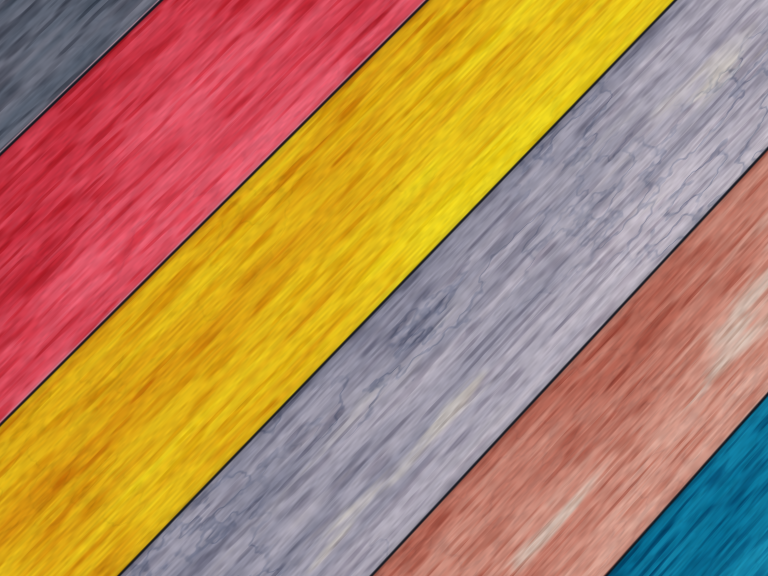
Write a Shadertoy shader that draws this texture.

```glsl
const vec3 DEEP[6] = vec3[6](
    vec3(0.25, 0.30, 0.36), vec3(0.72, 0.15, 0.21), vec3(0.81, 0.56, 0.07),
    vec3(0.51, 0.51, 0.58), vec3(0.68, 0.38, 0.32), vec3(0.01, 0.38, 0.52));
const vec3 PALE[6] = vec3[6](
    vec3(0.47, 0.47, 0.52), vec3(0.89, 0.38, 0.45), vec3(0.91, 0.82, 0.13),
    vec3(0.75, 0.72, 0.76), vec3(0.83, 0.63, 0.57), vec3(0.12, 0.57, 0.70));
const vec3 SEAM_DARK = vec3(0.07, 0.08, 0.11);
const vec3 SEAM_LIGHT = vec3(0.83, 0.62, 0.68);
const vec3 BARE_WOOD = vec3(0.82, 0.79, 0.75);
const float BOARD_WIDTH = 0.34;

float hash(vec2 p) {
    return fract(sin(dot(p, vec2(127.1, 311.7))) * 43758.5);
}

float noise(vec2 p) {
    vec2 i = floor(p);
    vec2 f = fract(p);
    f = f * f * (3.0 - 2.0 * f);
    return mix(mix(hash(i), hash(i + vec2(1, 0)), f.x),
               mix(hash(i + vec2(0, 1)), hash(i + vec2(1, 1)), f.x), f.y);
}

float fbm(vec2 p) {
    float sum = 0.0;
    float amp = 0.533;
    for (int i = 0; i < 4; i++) {
        sum += amp * noise(p);
        p = p * 2.03 + 7.3;
        amp *= 0.5;
    }
    return sum;
}

// Board coordinate (x) and local board width (y); boards fan out and narrow rightward
vec2 boardCoord(vec2 p) {
    float start = mix(-0.764, 0.281, p.y);
    float spacing = mix(0.516, 0.477, p.y);
    float narrowing = 0.0155;
    float root = sqrt(max(spacing * spacing - 4.0 * narrowing * (p.x - start), 0.001));
    return vec2((spacing - root) / (2.0 * narrowing), root * 0.7);
}

// Soft line of given half width around zero
float line(float d, float halfWidth, float px) {
    return 1.0 - smoothstep(halfWidth - px, halfWidth + px, abs(d));
}

// Painted tone: paler toward one edge and the far end, with worn patches
vec3 paint(vec2 g, int index, float across, float along) {
    float tone = 0.5 + 0.5 * (across - 0.5) + 0.25 * (along - 0.85);
    tone += 1.1 * (fbm(g * vec2(2.5, 12.0)) - 0.5);
    tone += 0.5 * (noise(g * vec2(7.0, 90.0)) - 0.5);
    return mix(DEEP[index], PALE[index], clamp(tone, 0.0, 1.0));
}

// Dark, broken fibres running along the board
float fibres(vec2 g) {
    g.y += 0.006 * noise(g * vec2(4.0, 9.0));
    float coarse = smoothstep(0.48, 0.85, noise(g * vec2(15.0, 135.0)));
    float fine = smoothstep(0.4, 0.9, noise(g * vec2(26.0, 210.0) + 31.0));
    float patches = mix(0.45, 1.0, fbm(g * vec2(4.0, 14.0) + 5.0));
    return (0.75 * coarse + 0.35 * fine) * patches;
}

// Thin winding cracks in the paint
float cracks(vec2 g) {
    float ridge = 1.0 - smoothstep(0.0, 0.06, abs(fbm(g * vec2(13.0, 28.0)) - 0.5));
    return ridge * smoothstep(0.4, 0.65, noise(g * vec2(4.0, 9.0) + 3.0));
}

void mainImage(out vec4 fragColor, in vec2 fragCoord) {
    vec2 p = fragCoord / iResolution.y;
    float px = 1.0 / iResolution.y;

    vec2 board = boardCoord(p);
    float id = floor(board.x);
    float across = board.x - id;
    float along = (p.x + p.y) * 0.707;
    int index = clamp(int(id) + 1, 0, 5);
    vec2 grain = vec2(along + 17.0 * id, board.x * BOARD_WIDTH);

    // Paint and wear
    vec3 color = paint(grain, index, across, along);
    float worn = (index == 3 || index == 4) ? 1.0 : 0.0;
    float middle = smoothstep(0.15, 0.5, across) * smoothstep(1.0, 0.65, across);
    float flakes = smoothstep(0.54, 0.76, fbm(grain * vec2(4.0, 24.0) + 11.0));
    color = mix(color, BARE_WOOD, 0.7 * worn * middle * flakes);
    float crackAmount = index == 3 ? 0.35 : 0.08;
    color = mix(color, color * vec3(0.55, 0.62, 0.72), crackAmount * cracks(grain));

    // Wood grain
    color = mix(color, color * color, 0.75 * fibres(grain));
    color *= 0.96 + 0.12 * noise(grain * vec2(60.0, 260.0));

    // Seams, the first two with a light edge
    float seam = floor(board.x + 0.5);
    float d = (board.x - seam) * board.y;
    float lightEdge = seam < 1.5 ? 0.7 : 0.0;
    color = mix(color, SEAM_LIGHT, lightEdge * line(d + 0.0035, 0.0012, px));
    color *= 1.0 - 0.25 * exp(-abs(d) * 220.0);
    color = mix(color, SEAM_DARK, 0.9 * line(d, 0.002, px));

    fragColor = vec4(clamp(color, 0.0, 1.0), 1.0);
}
```
